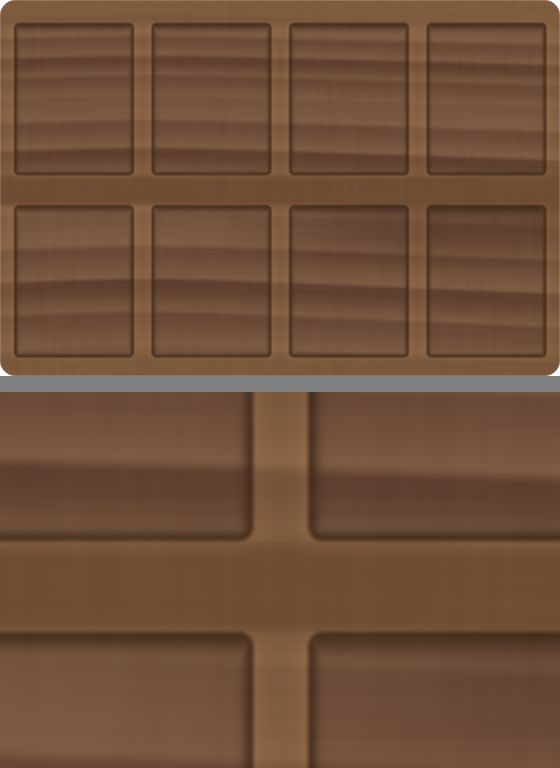
Top: the whole. Bottom: its middle third, enlarged.
Reproduce this pattern procedurally as a WebGL 1 fragment shader.

```glsl
precision highp float;
// Brown wooden board with a 4 by 2 grid of recessed, rounded panels.

uniform vec2 u_resolution;

float hash(vec2 p) {
  vec3 q = fract(p.xyx * vec3(0.1031, 0.1030, 0.0973));
  q += dot(q, q.yzx + 33.33);
  return fract((q.x + q.y) * q.z);
}

float valueNoise(vec2 p) {
  vec2 i = floor(p), f = fract(p);
  f *= f * (3.0 - 2.0 * f);
  return mix(mix(hash(i), hash(i + vec2(1.0, 0.0)), f.x),
             mix(hash(i + vec2(0.0, 1.0)), hash(i + vec2(1.0, 1.0)), f.x), f.y);
}

float roundedBox(vec2 p, vec2 halfSize, float radius) {
  vec2 q = abs(p) - halfSize + radius;
  return length(max(q, 0.0)) + min(max(q.x, q.y), 0.0) - radius;
}

// Growth bands: each starts at a crisp, bent edge and fades downward.
float grainBands(vec2 p) {
  float bend = sqrt((p.x - 0.39) * (p.x - 0.39) + 0.02) - 0.14;
  float depth = 1.0 - p.y;
  float dark = 0.0;
  for (int i = 0; i < 13; i++) {
    float n = float(i);
    float edge = 0.039 + 0.0475 * n + 0.00223 * n * n + 0.01 * cos(0.8 * n - 1.0);
    float d = depth - edge - bend * (0.022 + 0.002 * n);
    float fade = 0.055 + 0.005 * n;
    float strength = 0.7 - 0.4 * cos(1.5708 * n);
    dark += strength * smoothstep(-0.011, 0.006, d) * (1.0 - smoothstep(0.0, fade, d));
  }
  // Darker heartwood toward the right of the lower row
  dark += 0.7 * smoothstep(0.45, 1.2, p.x) * (1.0 - smoothstep(0.03, 0.13, abs(depth - 0.6)));
  return clamp(dark, 0.0, 1.0);
}

void main() {
  vec2 board = vec2(1.488, 1.0);
  vec2 p = gl_FragCoord.xy / u_resolution * board;
  float px = 1.0 / u_resolution.y;

  // Nearest panel
  vec2 origin = vec2(0.1967, 0.252), pitch = vec2(0.3653, 0.4845);
  vec2 halfSize = vec2(0.158, 0.2016);
  vec2 cell = clamp(floor((p - origin) / pitch + 0.5), vec2(0.0), vec2(3.0, 1.0));
  vec2 local = p - origin - cell * pitch;
  float d = roundedBox(local, halfSize, 0.013);

  // Wood tones
  float dark = grainBands(p);
  float fiber = valueNoise(p * vec2(5.0, 160.0)) + valueNoise(p * vec2(90.0, 12.0)) - 1.0;
  float rail = 1.0 - smoothstep(0.03, 0.05, abs(p.y - 0.494));
  vec3 panel = mix(vec3(0.49, 0.365, 0.27), vec3(0.37, 0.25, 0.185), dark);
  vec3 frame = mix(vec3(0.50, 0.36, 0.245), vec3(0.415, 0.285, 0.19),
                   mix(dark, 0.75, rail * step(halfSize.y, abs(local.y))));

  // Raised stiles catch light beside the panels, with a thin lip below them
  float beside = 1.0 - smoothstep(-0.02, 0.015, abs(local.y) - halfSize.y);
  float below = 1.0 - smoothstep(-0.01, 0.01, local.y + halfSize.y);
  float outside = max(d, 0.0);
  frame += vec3(0.085, 0.07, 0.055) * beside * (0.35 + 0.65 * exp(-outside / 0.012));
  frame += vec3(0.06, 0.045, 0.03) * below * exp(-outside / 0.006);

  // Inner shadow, deepest along the upper lip
  float inside = max(-d, 0.0);
  float shadow = 0.85 * exp(-inside * inside / 0.00007);
  float upper = max(halfSize.y - local.y, 0.0);
  shadow = max(shadow, 0.85 * exp(-upper * upper / 0.00025));
  panel = mix(panel, vec3(0.25, 0.16, 0.10), shadow);

  vec3 color = mix(panel, frame, smoothstep(-0.003, 0.003 + px, d));
  color += 0.012 * fiber;

  // Rounded board corners on white
  float boardEdge = roundedBox(p - 0.5 * board, 0.5 * board, 0.042);
  color = mix(color, vec3(1.0), smoothstep(-px, px, boardEdge));
  gl_FragColor = vec4(color, 1.0);
}
```
